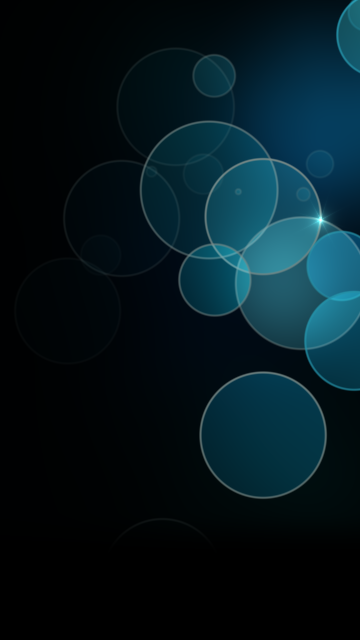
This background is drawn by a Shadertoy shader. Its source:

```glsl
// Lengths are in canvas widths; colours are linear blends of teal and navy.
const float RIM_WIDTH = 0.0042;
const float RIM_VARIATION = 0.22;
const vec2 FILL_SLOPE = vec2(0.20, 0.16);
const vec3 RIM_WARM = vec3(0.47, 0.54, 0.53);
const vec3 RIM_COOL = vec3(0.14, 0.57, 0.66);
const vec3 SMALL_TINT = vec3(0.03, 0.13, 0.15);

const vec3 BASE = vec3(0.0, 0.004, 0.006);
const vec3 BLUE = vec3(0.025, 0.27, 0.40);
const vec3 NAVY = vec3(0.0, 0.042, 0.095);
const vec3 GREEN = vec3(0.0, 0.042, 0.042);
const float MOTTLE_SCALE = 3.5;
const float MOTTLE_AMOUNT = 0.35;

const vec2 HAZE_CENTER = vec2(0.775, 0.985);
const vec2 HAZE_SIZE = vec2(0.17, 0.18);
const float HAZE_GAIN = 1.25;
const vec2 STAR_CENTER = vec2(0.891, 1.167);
const vec3 STAR_COLOR = vec3(0.40, 0.75, 0.70);
const int STAR_AXES = 4;

// Large bubbles: centre, radius, rim opacity
const int LARGE_COUNT = 12;
const vec4 LARGE[LARGE_COUNT] = vec4[](
    vec4(0.488, 1.481, 0.162, 0.16), vec4(0.338, 1.171, 0.160, 0.17),
    vec4(0.188, 0.914, 0.146, 0.06), vec4(0.451, 0.169, 0.167, 0.13),
    vec4(0.581, 1.250, 0.190, 0.65), vec4(0.838, 0.991, 0.183, 0.55),
    vec4(0.731, 1.176, 0.160, 0.95), vec4(0.597, 1.000, 0.099, 0.65),
    vec4(0.949, 1.039, 0.095, 0.75), vec4(0.984, 0.831, 0.136, 0.90),
    vec4(0.731, 0.569, 0.174, 0.85), vec4(1.053, 1.681, 0.116, 1.00));
const vec3 LARGE_TINT[LARGE_COUNT] = vec3[](
    vec3(0.00, 0.025, 0.03), vec3(0.00, 0.018, 0.025),
    vec3(0.00, 0.010, 0.012), vec3(0.00, 0.004, 0.004),
    vec3(0.01, 0.105, 0.12), vec3(0.06, 0.15, 0.165),
    vec3(0.04, 0.14, 0.16), vec3(0.01, 0.15, 0.175),
    vec3(0.01, 0.16, 0.24), vec3(0.02, 0.20, 0.26),
    vec3(0.01, 0.145, 0.195), vec3(0.08, 0.28, 0.30));

// Small bubbles: centre, radius, opacity
const int SMALL_COUNT = 8;
const vec4 SMALL[SMALL_COUNT] = vec4[](
    vec4(0.595, 1.567, 0.058, 0.85), vec4(0.565, 1.294, 0.055, 0.25),
    vec4(0.889, 1.322, 0.037, 0.45), vec4(0.843, 1.238, 0.018, 0.50),
    vec4(0.280, 1.069, 0.055, 0.10), vec4(0.421, 1.301, 0.014, 0.25),
    vec4(0.662, 1.245, 0.007, 0.70), vec4(1.019, 1.743, 0.051, 1.00));

vec2 gradientAt(vec2 cell) {
    float angle = 6.2832 * fract(sin(dot(cell, vec2(127.1, 311.7))) * 43758.5);
    return vec2(cos(angle), sin(angle));
}

float gradientNoise(vec2 p) {
    vec2 i = floor(p), f = fract(p), u = f * f * (3.0 - 2.0 * f);
    vec2 e = vec2(0.0, 1.0);
    float low = mix(dot(gradientAt(i), f), dot(gradientAt(i + e.yx), f - e.yx), u.x);
    float high = mix(dot(gradientAt(i + e), f - e), dot(gradientAt(i + 1.0), f - 1.0), u.x);
    return mix(low, high, u.y);
}

float glow(vec2 p, vec2 center, vec2 size) {
    vec2 q = (p - center) / size;
    return exp(-dot(q, q));
}

vec3 background(vec2 p) {
    vec3 light = BLUE * glow(p, vec2(1.02, 1.46), vec2(0.32, 0.26))
               + NAVY * glow(p, vec2(0.70, 1.08), vec2(0.35, 0.40))
               + GREEN * glow(p, vec2(0.85, 0.50), vec2(0.40, 0.30))
               + GREEN * 0.5 * glow(p, vec2(0.50, 1.55), vec2(0.33, 0.30));
    return BASE + light * (1.0 + MOTTLE_AMOUNT * gradientNoise(p * MOTTLE_SCALE));
}

// Screen-blends the fill, then lays the rim over it
vec3 addBubble(vec3 color, vec2 p, vec3 circle, vec3 tint, float rimOpacity, float pixel) {
    vec2 d = p - circle.xy;
    float edge = length(d) - circle.z;
    float inside = 1.0 - smoothstep(-pixel, pixel, edge);
    float rim = 1.0 - smoothstep(0.0, RIM_WIDTH + 0.5 * pixel, abs(edge));
    float haze = HAZE_GAIN * glow(p, HAZE_CENTER, HAZE_SIZE);
    vec3 fill = tint * (1.0 + dot(d / circle.z, FILL_SLOPE) + haze);
    vec3 rimColor = mix(RIM_WARM, RIM_COOL, smoothstep(0.85, 0.96, circle.x));
    float rimLight = 1.0 - RIM_VARIATION * (0.5 - 0.5 * d.y / circle.z);
    color = 1.0 - (1.0 - color) * (1.0 - fill * inside);
    return mix(color, rimColor, rim * rimOpacity * rimLight);
}

float sparkle(vec2 d) {
    float light = 0.8 * exp(-length(d) * 65.0);
    for (int i = 0; i < STAR_AXES; i++) {
        float a = 0.3 + 3.1416 * float(i) / float(STAR_AXES);
        vec2 q = abs(mat2(cos(a), sin(a), -sin(a), cos(a)) * d);
        light += 0.35 * exp(-q.x * 450.0 - q.y * 50.0);
    }
    return light;
}

void mainImage(out vec4 fragColor, in vec2 fragCoord) {
    float pixel = 1.0 / iResolution.x;
    vec2 p = fragCoord * pixel;
    vec3 color = background(p);
    for (int i = 0; i < LARGE_COUNT; i++)
        color = addBubble(color, p, LARGE[i].xyz, LARGE_TINT[i], LARGE[i].w, pixel);
    for (int i = 0; i < SMALL_COUNT; i++)
        color = addBubble(color, p, SMALL[i].xyz, SMALL_TINT * SMALL[i].w, 0.4 * SMALL[i].w, pixel);
    color += STAR_COLOR * sparkle(p - STAR_CENTER);
    // Fade to black at the foot of the canvas
    color *= smoothstep(0.23, 0.36, p.y);
    fragColor = vec4(clamp(color, 0.0, 1.0), 1.0);
}
```
